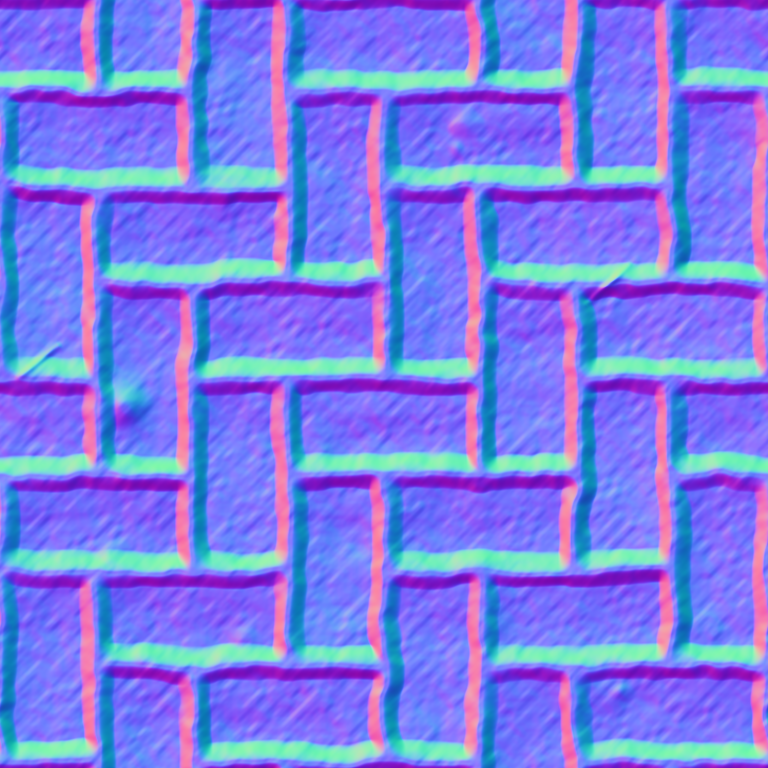
Reproduce this texture map procedurally as a WebGL 1 fragment shader.

```glsl
precision highp float;
// Tangent-space normal map of a herringbone brick floor, 8 by 8 half-bricks.
// A height field (bevelled bricks, slanted grain, dents, scratches) is
// differentiated numerically; green is high where the surface faces down.

uniform vec2 u_resolution;

const float CELLS = 8.0;       // half-bricks across and down
const float STEP = 0.012;      // sampling distance for slopes, in cells
const int CHIPS = 8;

float hash(vec2 p) {
  vec3 q = fract(p.xyx * vec3(0.1031, 0.1030, 0.0973));
  q += dot(q, q.yzx + 33.33);
  return fract((q.x + q.y) * q.z);
}

// Value noise in -0.5..0.5 that repeats after the given period.
float noise(vec2 p, vec2 period) {
  vec2 i = floor(p);
  vec2 f = p - i;
  f = f * f * f * (f * (f * 6.0 - 15.0) + 10.0);
  vec2 a = mod(i, period);
  vec2 b = mod(i + 1.0, period);
  float low = mix(hash(a), hash(vec2(b.x, a.y)), f.x);
  float high = mix(hash(vec2(a.x, b.y)), hash(b), f.x);
  return mix(low, high, f.y) - 0.5;
}

float scaledNoise(vec2 p, float scale) {
  return noise(p * scale, vec2(CELLS * scale));
}

// Shortest offset between two points on the repeating tile.
vec2 wrapOffset(vec2 p, vec2 centre) {
  return mod(p - centre + 0.5 * CELLS, CELLS) - 0.5 * CELLS;
}

// Uneven brick outlines.
vec2 wobble(vec2 p) {
  vec2 shift = vec2(5.0, 11.0);
  vec2 broad = vec2(scaledNoise(p, 2.0), scaledNoise(p + shift, 2.0));
  vec2 fine = vec2(scaledNoise(p + shift.yx, 6.0), scaledNoise(p - shift, 6.0));
  return p + 0.07 * broad + 0.035 * fine;
}

// Each diagonal of four cells holds two brick halves lying and two standing.
float brickHeight(vec2 p) {
  vec2 cell = floor(p);
  float kind = mod(cell.x + cell.y + 1.0, 4.0);
  bool standing = kind > 0.5 && kind < 2.5;
  vec2 halfSize = standing ? vec2(0.5, 1.0) : vec2(1.0, 0.5);
  vec2 centre = cell + 0.5;
  if (standing) centre.y += kind < 1.5 ? 0.5 : -0.5;
  else centre.x += kind < 0.5 ? -0.5 : 0.5;

  vec2 local = p - centre;
  vec2 fromLow = local + halfSize;     // distance to left and bottom sides
  vec2 fromHigh = halfSize - local;    // distance to right and top sides
  vec2 lowBevel = smoothstep(vec2(0.02), vec2(0.19, 0.23), fromLow);
  vec2 highBevel = smoothstep(vec2(0.015), vec2(0.155, 0.16), fromHigh);
  float bevel = lowBevel.x * lowBevel.y * highBevel.x * highBevel.y;

  // Gentle crown and a small tilt that differs per brick.
  float crown = 0.09 * smoothstep(0.0, 0.7, fromHigh.y)
              + 0.05 * smoothstep(0.0, 0.6, fromLow.x);
  vec2 id = mod(centre, CELLS) * 2.0;
  vec2 tilt = vec2(hash(id), hash(id + 37.0)) - 0.5;
  return bevel * (0.14 + crown + 0.09 * dot(tilt, local));
}

// Streaks that run up to the right, over softer lumps.
float grainHeight(vec2 p) {
  vec2 slanted = vec2((p.x + p.y) * 5.0, (p.x - p.y) * 10.0);
  float streaks = noise(slanted, vec2(5.0, 10.0) * CELLS);
  return 0.017 * streaks + 0.035 * scaledNoise(p, 3.0)
       + 0.012 * scaledNoise(p, 8.0) + 0.004 * scaledNoise(p, 16.0);
}

float dent(vec2 p, vec2 centre, float radius) {
  vec2 d = wrapOffset(p, centre) / radius;
  return exp(-dot(d, d));
}

float scratch(vec2 p, vec2 centre, vec2 reach, float width) {
  vec2 d = wrapOffset(p, centre);
  float along = clamp(dot(d, reach) / dot(reach, reach), -1.0, 1.0);
  float away = length(d - along * reach) / width;
  return exp(-away * away) * (1.0 - 0.6 * along * along);
}

float wearDepth(vec2 p) {
  float depth = 0.2 * dent(p, vec2(1.3, 3.72), 0.19);
  depth += 0.05 * scratch(p, vec2(6.33, 4.98), vec2(0.22, 0.2), 0.035);
  depth += 0.05 * scratch(p, vec2(0.4, 4.18), vec2(0.2, 0.16), 0.035);
  for (int i = 0; i < CHIPS; i++) {
    float n = float(i);
    vec2 centre = CELLS * vec2(hash(vec2(n, 3.0)), hash(vec2(n, 8.0)));
    float radius = mix(0.06, 0.14, hash(vec2(n, 15.0)));
    depth += 0.4 * radius * dent(p, centre, radius);
  }
  return depth;
}

float height(vec2 p) {
  return brickHeight(wobble(p)) + grainHeight(p) - wearDepth(p);
}

void main() {
  vec2 p = gl_FragCoord.xy / u_resolution * CELLS - vec2(0.0, 0.05);
  vec2 e = vec2(STEP, 0.0);
  vec2 slope = vec2(height(p + e.xy) - height(p - e.xy),
                    height(p + e.yx) - height(p - e.yx)) / (2.0 * STEP);
  vec3 normal = normalize(vec3(-slope.x, slope.y, 1.0));
  gl_FragColor = vec4(0.5 + 0.5 * normal, 1.0);
}
```
